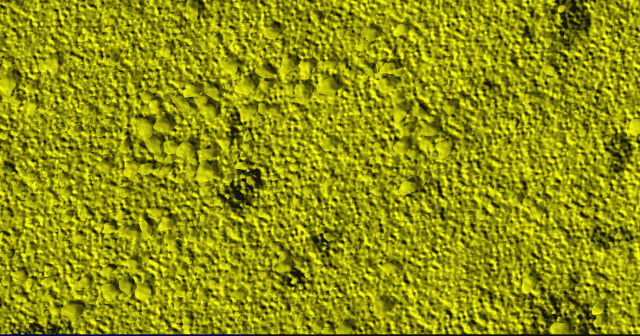
This texture is drawn by a Shadertoy shader. Its source:

```glsl
const vec2 LIGHT = vec2(-0.78, -0.62);

float hash(vec2 p) {
    return fract(sin(dot(p, vec2(127.1, 311.7))) * 43758.5453);
}

float noise(vec2 p) {
    vec2 i = floor(p), f = fract(p);
    f = f * f * (3.0 - 2.0 * f);
    return mix(mix(hash(i), hash(i + vec2(1, 0)), f.x),
               mix(hash(i + vec2(0, 1)), hash(i + vec2(1, 1)), f.x), f.y);
}

mat2 rotate(float a) {
    return mat2(cos(a), sin(a), -sin(a), cos(a));
}

float fbm(vec2 p) {
    float sum = 0.0, amp = 0.5;
    for (int i = 0; i < 5; i++) {
        sum += amp * noise(p);
        p = rotate(0.6) * p * 2.1 + 7.3;
        amp *= 0.5;
    }
    return sum;
}

// Height of the fine grit
float grit(vec2 p) {
    return noise(rotate(0.5) * p * 92.0) + 0.8 * noise(rotate(1.1) * p * 43.0)
         + 0.4 * noise(rotate(0.2) * p * 150.0);
}

float segment(vec2 p, vec2 a, vec2 b) {
    vec2 ab = b - a;
    return length(p - a - ab * clamp(dot(p - a, ab) / dot(ab, ab), 0.0, 1.0));
}

// Bands where the big stones gather
float clusters(vec2 p) {
    float d = segment(p, vec2(1.08, 0.87), vec2(1.21, 0.70));
    d = min(d, segment(p, vec2(1.21, 0.70), vec2(1.28, 0.51)));
    d = min(d, segment(p, vec2(0.45, 0.66), vec2(0.98, 0.79)));
    d = min(d, segment(p, vec2(0.33, 0.52), vec2(0.72, 0.55)));
    d = min(d, segment(p, vec2(0.08, 0.10), vec2(0.40, 0.18)));
    d = min(d, segment(p, vec2(0.49, 0.32), vec2(0.55, 0.24)));
    return smoothstep(0.075, 0.025, d);
}

// Lumpy outline: 1 on the edge of a stone of radius 1
float lump(vec2 q, float seed) {
    q = rotate(seed * 6.28) * q;
    q.y *= 1.15 + 0.4 * fract(seed * 7.0);
    float a = atan(q.y, q.x);
    return length(q) * (1.0 + 0.09 * sin(3.0 * a + seed * 40.0) + 0.05 * sin(5.0 * a + seed * 90.0));
}

// Scattered stones: x = brightness, y = coverage, z = shadow
vec3 stones(vec2 p, float cells, float fill, float gather) {
    vec2 g = p * cells, home = floor(g);
    vec3 result = vec3(0.0);
    float nearest = 9.0;
    for (int j = -2; j <= 1; j++)
    for (int i = -2; i <= 1; i++) {
        vec2 id = home + vec2(i, j);
        vec2 centre = (id + 0.5) / cells;
        float leftward = smoothstep(1.5, 0.2, centre.x);
        float chance = fill * (0.5 + leftward) + gather * clusters(centre);
        if (hash(id + cells) > chance) continue;

        float seed = hash(id + cells * 1.7 + 3.1);
        float radius = mix(0.3, 0.53, hash(id + 17.3));
        vec2 jitter = vec2(hash(id + 5.7), hash(id + 9.2)) - 0.5;
        vec2 q = (g - id - 0.5 - 0.55 * jitter) / radius;
        float d = lump(q, seed);
        float blur = 0.9 * cells / (iResolution.y * radius);
        float shadowDist = lump(q + LIGHT * 0.8, seed);
        result.z = max(result.z, smoothstep(1.15, 0.75, shadowDist));
        result.y = max(result.y, smoothstep(1.0 + blur, 1.0 - blur, d));
        if (d < nearest) {
            nearest = d;
            float facing = dot(q, LIGHT) + 0.25 * sin(seed * 50.0 + 2.0 * q.x - 3.0 * q.y);
            result.x = mix(0.40, 0.74, smoothstep(-0.8, 0.0, facing))
                     + 0.12 * smoothstep(0.2, 0.8, facing) + 0.14 * (seed - 0.5);
        }
    }
    return result;
}

void mainImage(out vec4 fragColor, in vec2 fragCoord) {
    vec2 p = fragCoord / iResolution.y;

    // Raking light over the grit
    float relief = grit(p - LIGHT * 0.004) - grit(p + LIGHT * 0.004);
    float value = 0.60 + 0.66 * relief + 0.22 * (fbm(p * 9.0) - 0.5);

    // Ragged dark hollows, densest along the right side
    float streak = smoothstep(0.16, 0.0, segment(p, vec2(1.74, 1.0), vec2(1.84, 0.3)));
    float hollow = smoothstep(0.61, 0.73, fbm(p * 7.0 + 21.0) + 0.13 * streak);
    value -= 0.36 * hollow;

    // Pebbles first, large stones on top
    for (int k = 0; k < 3; k++) {
        float cells = k == 0 ? 52.0 : k == 1 ? 29.0 : 17.0;
        float fill = k == 0 ? 0.26 : k == 1 ? 0.14 : 0.045;
        float gather = k == 0 ? 0.0 : k == 1 ? 0.15 : 0.72;
        vec2 wobble = vec2(noise(p * cells * 2.5), noise(p * cells * 2.5 + 31.0)) - 0.5;
        vec3 s = stones(p + 0.12 / cells * wobble, cells, fill, gather);
        value = mix(value, 0.17 + 0.25 * relief, s.z * (0.5 + 0.13 * float(k)));
        value = mix(value, s.x + 0.18 * relief, s.y);
    }

    value = clamp(value, 0.09, 0.96);
    vec3 color = vec3(value * 0.99, value, 0.03 + 0.025 * abs(value - 0.35));

    // Thin dark border below, blue on the left
    vec3 border = mix(vec3(0.02, 0.02, 0.30), vec3(0.06, 0.06, 0.02), smoothstep(0.7, 0.8, p.x));
    color = mix(border, color, smoothstep(0.003, 0.007, p.y));
    fragColor = vec4(color, 1.0);
}
```
